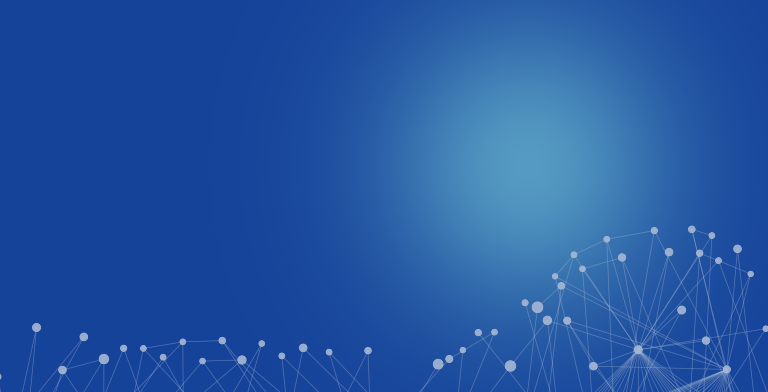
Reproduce this background procedurally as a Shadertoy shader.

```glsl
// Blue backdrop with a soft cyan glow and a web of linked dots along the bottom edge.

#define BASE_COLOR  vec3(0.083, 0.262, 0.604)
#define GLOW_COLOR  vec3(0.330, 0.605, 0.760)
#define DOT_COLOR   vec3(0.660, 0.725, 0.830)
#define GLOW_CENTER vec2(1.347, 0.579)
#define GLOW_RADIUS vec2(0.370, 0.385)
#define LEFT_COUNT  17
#define RIGHT_COUNT 30
#define HUB_A       17.0
#define HUB_B       26.0
#define LINE_WIDTH  0.0024
#define LINE_ALPHA  0.32
#define DOT_ALPHA   0.88

const float PI = 3.14159;

float hash(float n) {
    return fract(sin(n * 127.1 + 3.7) * 4375.85);
}

// Low cluster: the zigzag fades out toward the right.
vec2 leftNode(float i) {
    float u = i / 8.0 - 1.0;
    float x = 0.064 + 0.0503 * i + 0.07 * u * pow(u * u, 4.0);
    float zigzag = cos(PI * i) * cos(0.286 * i) * (1.0 - i / 17.0);
    return vec2(x, 0.105 - 0.066 * zigzag);
}

// Tall cluster: two nodes follow an arch, every third one stays low.
vec2 rightNode(float i) {
    float x = 1.145 + 0.0283 * i + 0.028 * sin(0.48 * i - 1.8);
    float tier = mod(i, 3.0);
    float arch = 0.071 + 0.345 * sin(PI * i / 40.0);
    float low = 0.133 - 0.077 * cos(0.583 * i - 2.39);
    float y = tier > 1.5 ? low : arch * (tier > 0.5 ? 0.86 : 1.0);
    return vec2(x, y);
}

// Point below the canvas where a loose strand ends.
vec2 groundPoint(vec2 node, float seed) {
    return vec2(node.x + 0.5 * (hash(seed) - 0.5), -0.12);
}

float segmentDistance(vec2 p, vec2 a, vec2 b) {
    vec2 pa = p - a, ba = b - a;
    return length(pa - ba * clamp(dot(pa, ba) / dot(ba, ba), 0.0, 1.0));
}

// Thin strokes keep their weight when narrower than a pixel.
float strand(vec2 p, vec2 a, vec2 b, float px) {
    float coverage = 1.0 - smoothstep(0.0, max(LINE_WIDTH, px), segmentDistance(p, a, b));
    return LINE_ALPHA * min(1.0, LINE_WIDTH / px) * coverage;
}

float disc(vec2 p, vec2 center, float seed, float px) {
    float size = hash(seed);
    float radius = mix(0.0082, 0.0150, size * size);
    return 1.0 - smoothstep(-0.5 * px, 0.5 * px, length(p - center) - radius);
}

float over(float below, float above) {
    return 1.0 - (1.0 - below) * (1.0 - above);
}

void mainImage(out vec4 fragColor, in vec2 fragCoord) {
    float px = 1.0 / iResolution.y;
    vec2 p = fragCoord * px;

    // Backdrop and glow
    vec2 g = (p - GLOW_CENTER) / GLOW_RADIUS;
    vec3 color = mix(BASE_COLOR, GLOW_COLOR, exp(-dot(g, g)));

    if (p.y < 0.47) {
        float lines = 0.0, dots = 0.0;

        // Left cluster
        for (int k = 0; k < LEFT_COUNT; k++) {
            float i = float(k);
            vec2 node = leftNode(i);
            dots = max(dots, disc(p, node, i, px));
            lines = over(lines, strand(p, node, groundPoint(node, i + 40.0), px));
            lines = over(lines, strand(p, node, groundPoint(node, i + 70.0), px));
            if (k + 2 < LEFT_COUNT && hash(i + 90.0) > 0.65)
                lines = over(lines, strand(p, node, leftNode(i + 2.0), px));
        }

        // Right cluster, with fans spreading from two hubs
        vec2 hubA = rightNode(HUB_A), hubB = rightNode(HUB_B);
        for (int k = 0; k < RIGHT_COUNT; k++) {
            float i = float(k);
            vec2 node = rightNode(i);
            dots = max(dots, disc(p, node, i + 120.0, px));
            lines = over(lines, strand(p, node, groundPoint(node, i + 150.0), px));
            if (k + 3 < RIGHT_COUNT && hash(i + 190.0) > 0.55)
                lines = over(lines, strand(p, node, rightNode(i + 3.0), px));
            if (k > 7) {
                vec2 foot = vec2(node.x, -0.12);
                lines = over(lines, strand(p, hubA, foot, px));
                lines = over(lines, strand(p, hubB, foot, px));
                vec2 hub = hash(i + 230.0) > 0.5 ? hubA : hubB;
                lines = over(lines, strand(p, hub, node, px));
            }
        }

        color = mix(color, DOT_COLOR, lines);
        color = mix(color, DOT_COLOR, dots * DOT_ALPHA);
    }

    fragColor = vec4(color, 1.0);
}
```
